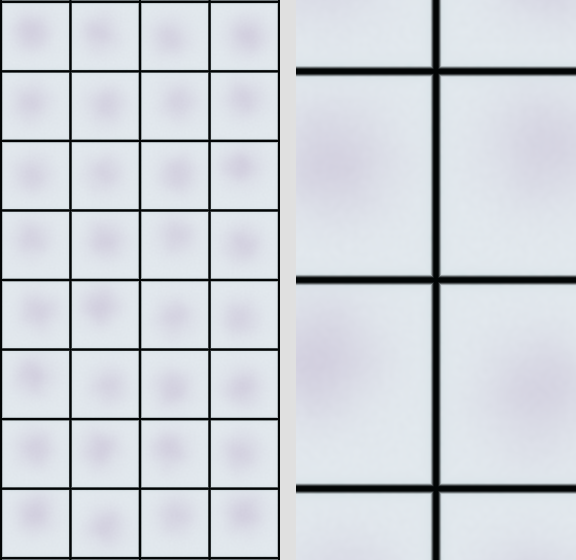
Left, the full canvas; right, a detail of the centre.
This pattern is drawn by a Shadertoy shader. Its source:

```glsl
// Grid of pale square tiles parted by thin black joints, four across and eight down.
// Each tile has a soft lilac shade, shifted and weighted by a hash of its cell;
// gradient noise mottles the glaze and the cool fringe beside the joints.

const float PITCH = 0.2484;          // tile spacing, in canvas widths
const float JOINT_HALF = 0.0046;     // half width of a joint
const float JOINT_BLUR = 0.0026;     // softness of the joint edge
const float FRINGE_REACH = 0.0055;   // fall-off of the tint beside a joint
const float FRINGE_AMOUNT = 0.22;
const float SHADE_RADIUS = 0.27;     // in tile units
const vec2 SHADE_OFFSET = vec2(-0.01, 0.04);
const vec2 SHADE_JITTER = vec2(0.07, 0.11);
const float MOTTLE_SCALE = 110.0;
const float MOTTLE_AMOUNT = 0.010;

const vec3 GLAZE = vec3(0.885, 0.910, 0.930);
const vec3 LILAC = vec3(0.825, 0.815, 0.875);
const vec3 FRINGE = vec3(0.69, 0.79, 0.80);
const vec3 JOINT = vec3(0.008, 0.018, 0.020);

vec2 hash22(vec2 p) {
    vec3 q = fract(p.xyx * vec3(0.1031, 0.1030, 0.0973));
    q += dot(q, q.yzx + 33.33);
    return fract((q.xx + q.yz) * q.zy);
}

float cornerGradient(vec2 cell, vec2 offset) {
    return dot(hash22(cell) * 2.0 - 1.0, offset);
}

float gradientNoise(vec2 p) {
    vec2 i = floor(p), f = fract(p);
    vec2 u = f * f * f * (f * (f * 6.0 - 15.0) + 10.0);
    vec2 e = vec2(1.0, 0.0);
    float low = mix(cornerGradient(i, f), cornerGradient(i + e, f - e), u.x);
    float high = mix(cornerGradient(i + e.yx, f - e.yx),
                     cornerGradient(i + e.xx, f - e.xx), u.x);
    return mix(low, high, u.y);
}

// Soft, slightly irregular shade near the middle of one tile
float tileShade(vec2 local, vec2 cell) {
    vec2 jitter = hash22(cell + 17.0) * 2.0 - 1.0;
    vec2 p = local - SHADE_OFFSET - jitter * SHADE_JITTER;
    p += 0.06 * vec2(gradientNoise(local * 4.0 + cell * 9.0),
                     gradientNoise(local * 4.0 - cell * 7.0));
    float strength = mix(0.8, 1.0, hash22(cell + 41.0).x);
    return strength * exp(-dot(p, p) / (SHADE_RADIUS * SHADE_RADIUS));
}

void mainImage(out vec4 fragColor, in vec2 fragCoord) {
    // Centred coordinates; joints fall on whole multiples of the pitch
    vec2 uv = (fragCoord - 0.5 * iResolution.xy) / iResolution.x;
    vec2 grid = uv / PITCH;
    vec2 cell = floor(grid);
    vec2 local = fract(grid) - 0.5;
    vec2 jointDist = (0.5 - abs(local)) * PITCH;
    float edge = min(jointDist.x, jointDist.y);

    // Glaze
    float mottle = gradientNoise(uv * MOTTLE_SCALE);
    vec3 color = mix(GLAZE, LILAC, tileShade(local, cell));
    color += MOTTLE_AMOUNT * mottle;

    // Cool fringe beside the joints
    float fringe = exp(-max(edge - JOINT_HALF, 0.0) / FRINGE_REACH);
    color = mix(color, FRINGE, FRINGE_AMOUNT * fringe * (1.0 + mottle));

    // Joints
    float blur = max(JOINT_BLUR, 0.7 / iResolution.x);
    float joint = 1.0 - smoothstep(JOINT_HALF - blur, JOINT_HALF + blur, edge);
    color = mix(color, JOINT, joint);

    fragColor = vec4(clamp(color, 0.0, 1.0), 1.0);
}
```
